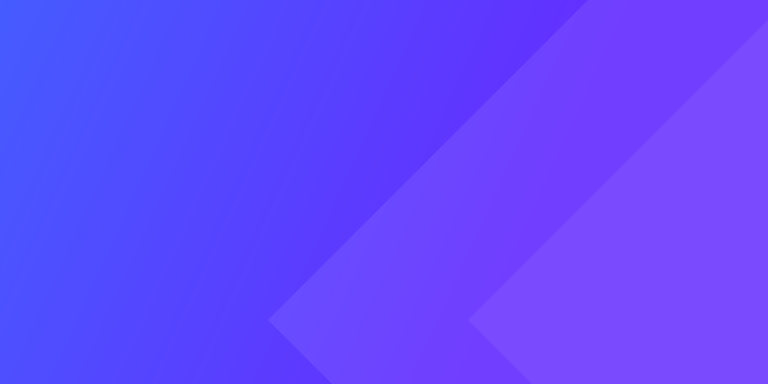
A Shadertoy shader for this background:

```glsl
const vec3 BLUE = vec3(0.272, 0.360, 1.0);
const vec3 VIOLET = vec3(0.395, 0.178, 1.0);
const vec3 WHITE = vec3(1.0);

// Linear blend along a unit direction, starting at the given origin
vec3 linearGradient(vec2 p, vec2 origin, vec2 direction, float span, vec3 from, vec3 to) {
    float t = dot(p - origin, direction) / span;
    return mix(from, to, clamp(t, 0.0, 1.0));
}

// Signed distance to a right-angled wedge opening to the right
float wedgeDistance(vec2 p, vec2 tip) {
    vec2 q = p - tip;
    return (abs(q.y) - q.x) * 0.70710678;
}

// Coverage of a shape, softened over one pixel
float coverage(float dist, float pixel) {
    return 1.0 - smoothstep(-0.5 * pixel, 0.5 * pixel, dist);
}

void mainImage(out vec4 fragColor, in vec2 fragCoord) {
    float pixel = 1.0 / iResolution.y;
    vec2 p = fragCoord * pixel;

    // Blue to violet backdrop, running from the upper left corner
    vec2 slope = normalize(vec2(0.91, -0.415));
    vec3 color = linearGradient(p, vec2(0.0, 1.0), slope, 1.5, BLUE, VIOLET);

    // Two translucent wedges, the second one fainter
    vec2 firstTip = vec2(0.698, 0.1667);
    float tipSpacing = 0.5208;
    for (int i = 0; i < 2; i++) {
        vec2 tip = firstTip + vec2(float(i) * tipSpacing, 0.0);
        float opacity = 0.08 - 0.02 * float(i);
        color = mix(color, WHITE, opacity * coverage(wedgeDistance(p, tip), pixel));
    }

    fragColor = vec4(color, 1.0);
}
```
